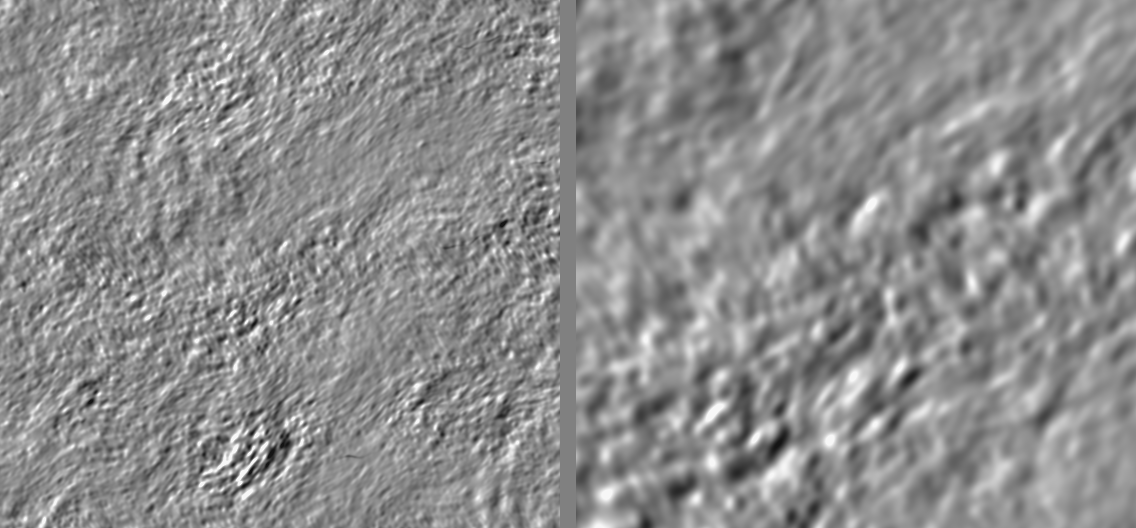
Left, the full canvas; right, a detail of the centre.
Give the GLSL for this texture, as a Shadertoy shader.

```glsl
const float BASE_GREY = 0.54;
const float GRAIN_ANGLE = 0.6;       // radians, rising to the right
const float GRAIN_STRETCH = 1.45;
const float DUST_ANGLE = 0.85;
const float DUST_FREQ = 125.0;       // grains per canvas height
const float DUST_AMP = 0.038;
const float FINE_FREQ = 84.0;
const float FINE_AMP = 0.053;
const float ROUGH_FREQ = 46.0;
const float ROUGH_AMP = 0.037;
const float LUMP_FREQ = 21.0;
const float LUMP_AMP = 0.022;
const float SWELL_FREQ = 7.0;
const float SWELL_AMP = 0.013;
const float TONE_AMP = 0.018;
const float RIDGE_AMP = 0.055;
const float CRACK_DEPTH = 0.2;
const float KNOB_AMP = 0.27;
const int CRACKS = 4;
const int KNOBS = 10;
const vec2 LIGHT = vec2(-0.12, 0.3); // in the grain frame, mostly across it

vec3 hash3(vec2 cell) {
    vec3 h = fract(cell.xyx * vec3(0.1031, 0.103, 0.0973));
    h += dot(h, h.yxz + 33.33);
    return fract((h.xxy + h.yzz) * h.zyx);
}

vec2 rotate(vec2 p, float angle) {
    float c = cos(angle), s = sin(angle);
    return vec2(c * p.x + s * p.y, c * p.y - s * p.x);
}

// Cellular noise: one signed bump per cell, roughly unit deviation
float cellNoise(vec2 p) {
    vec2 cell = floor(p);
    float sum = 0.0;
    for (int y = -1; y <= 1; y++)
    for (int x = -1; x <= 1; x++) {
        vec2 id = cell + vec2(x, y);
        vec3 h = hash3(id + 137.0);
        vec2 d = p - id - h.xy;
        float bump = max(0.0, 1.0 - dot(d, d));
        sum += (h.z * 2.0 - 1.0) * bump * bump * bump;
    }
    return sum * 2.6;
}

// Slope of the noise facing the light
float emboss(vec2 p, vec2 light) {
    return cellNoise(p - light) - cellNoise(p + light);
}

// Broken, wavering dark fissures
float cracks(vec2 p, float aspect) {
    float dark = 0.0;
    for (int i = 0; i < CRACKS; i++) {
        vec3 h = hash3(vec2(float(i) * 7.0 + 3.0, 61.0));
        vec2 d = rotate(p - h.xy * vec2(aspect, 1.0), 0.1 + 0.7 * h.z);
        d.y += 0.006 * sin(d.x * 47.0 + h.x * 40.0) + 0.002 * sin(d.x * 139.0);
        float size = mix(0.04, 0.08, h.y);
        float line = exp(-d.y * d.y / 0.000009);
        float gaps = 0.65 + 0.35 * sin(d.x * 110.0 + h.y * 20.0);
        dark = max(dark, line * gaps * (1.0 - smoothstep(size * 0.3, size, abs(d.x))));
    }
    return dark;
}

// Small lit lumps with a shadow on the lower right
float knobs(vec2 p, float aspect) {
    float sum = 0.0;
    for (int i = 0; i < KNOBS; i++) {
        vec3 h = hash3(vec2(float(i) * 5.0 + 11.0, 29.0));
        float radius = mix(0.005, 0.009, h.z);
        vec2 d = (p - h.xy * vec2(aspect, 1.0)) / radius;
        d += 0.3 * sin(d.yx * 1.7 + h.xy * 30.0);
        vec2 s = d - vec2(1.1, -0.6);
        sum += exp(-dot(d, d)) - 0.9 * exp(-dot(s, s) * 1.3);
    }
    return sum;
}

void mainImage(out vec4 fragColor, in vec2 fragCoord) {
    vec2 p = fragCoord / iResolution.y;
    float aspect = iResolution.x / iResolution.y;

    // Grain frame, gently bent by layered sines
    vec2 bent = p + 0.014 * sin(p.yx * vec2(11.0, 9.0) + vec2(1.0, 4.0))
                  + 0.005 * sin(p.yx * vec2(37.0, 31.0));
    vec2 grain = rotate(bent, GRAIN_ANGLE) / vec2(GRAIN_STRETCH, 1.0) + 3.0;
    vec2 dust = rotate(bent, DUST_ANGLE) / vec2(1.25, 1.0) + 8.0;

    // Rock relief from fine to broad
    float relief = DUST_AMP * emboss(dust * DUST_FREQ, LIGHT)
                 + FINE_AMP * emboss(grain * FINE_FREQ, LIGHT)
                 + ROUGH_AMP * emboss(grain * ROUGH_FREQ + 17.0, LIGHT)
                 + LUMP_AMP * emboss(grain * LUMP_FREQ + 41.0, LIGHT);
    float roughness = exp(0.27 * cellNoise(grain * 7.0 + 70.0));
    relief *= roughness;

    // Patches of steep ridges lit from the left
    float patches = smoothstep(0.2, 1.3, cellNoise(p * 5.0 + 23.0));
    relief += RIDGE_AMP * patches * emboss(bent * vec2(48.0, 20.0) + 9.0, vec2(-0.3, 0.1));

    // Broad swells and tone
    relief += SWELL_AMP * emboss(grain * SWELL_FREQ + 5.0, LIGHT);
    relief += TONE_AMP * cellNoise(grain * 9.0 + 90.0);

    float grey = BASE_GREY + relief + 0.6 * relief * abs(relief) + 0.6 * relief * relief;
    grey += KNOB_AMP * knobs(p, aspect) - CRACK_DEPTH * cracks(p, aspect);
    fragColor = vec4(vec3(clamp(grey, 0.08, 0.97)), 1.0);
}
```
